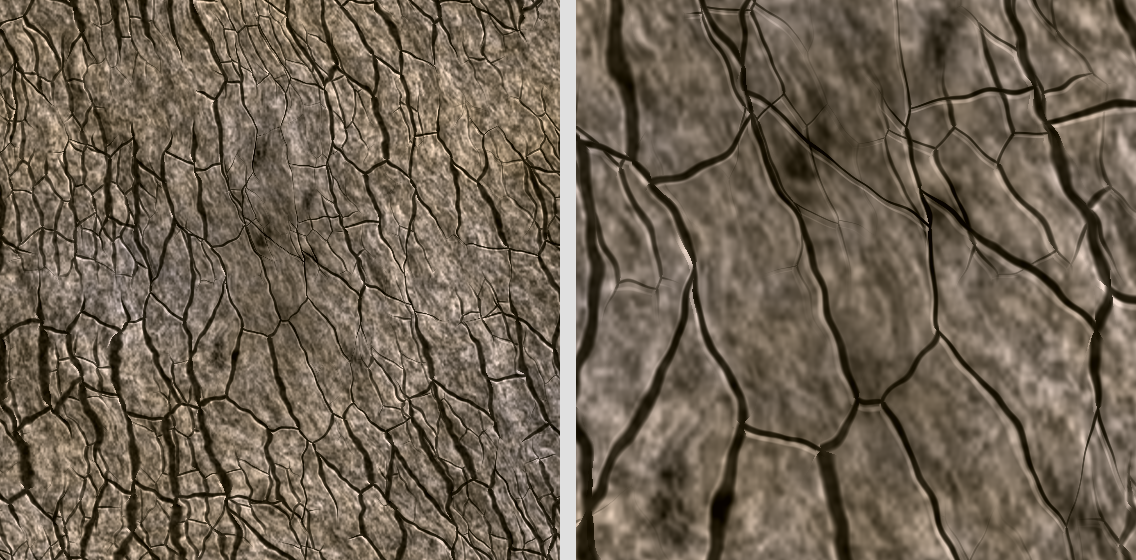
Left, the full canvas; right, a detail of the centre.
This texture is drawn by a three.js fragment shader. Its source:

```glsl
// Rough tree bark: tall, slanted plates split by dark, ragged cracks.
// Two warped Voronoi layers cut the cracks, a stretched fractal height is lit
// from one side, and fine grain is added before a brown colour ramp.
varying vec2 vUv;

const vec3 DARK_BARK = vec3(0.16, 0.13, 0.07);
const vec3 PALE_BARK = vec3(0.80, 0.72, 0.65);
const vec3 WARM_TINT = vec3(0.03, 0.0, -0.07);
const vec2 PLATE_CELLS = vec2(15.0, 7.0);
const vec2 CHIP_CELLS = vec2(31.0, 14.0);
const vec2 RELIEF_FREQ = vec2(24.0, 12.0);
const vec2 GRAIN_FREQ = vec2(165.0, 130.0);
const vec2 LIGHT_STEP = vec2(0.0028, 0.0030);
const vec2 CALM_CENTER = vec2(0.49, 0.55);
const float PLATE_CRACK = 0.0095;
const float CHIP_CRACK = 0.0042;
const float RELIEF_GAIN = 1.7;
const float GRAIN_GAIN = 0.62;
const float BASE_TONE = 0.55;
const int BLOTCHES = 5;

float hash(vec2 p) {
  vec3 q = fract(p.xyx * 0.1031);
  q += dot(q, q.yzx + 33.33);
  return fract((q.x + q.y) * q.z);
}

vec2 hash2(vec2 p) {
  vec3 q = fract(p.xyx * vec3(0.1031, 0.1030, 0.0973));
  q += dot(q, q.yzx + 33.33);
  return fract((q.xx + q.yz) * q.zy);
}

// Value noise centred on zero.
float noise(vec2 p) {
  vec2 i = floor(p);
  vec2 f = fract(p);
  f = f * f * (3.0 - 2.0 * f);
  float low = mix(hash(i), hash(i + vec2(1.0, 0.0)), f.x);
  float high = mix(hash(i + vec2(0.0, 1.0)), hash(i + 1.0), f.x);
  return mix(low, high, f.y) - 0.5;
}

vec2 noise2(vec2 p) {
  return vec2(noise(p), noise(p + 57.3));
}

float fbm(vec2 p) {
  float sum = 0.0;
  float amp = 1.0;
  for (int i = 0; i < 4; i++) {
    sum += amp * noise(p);
    p = mat2(0.8, 0.6, -0.6, 0.8) * p * 2.1 + 11.7;
    amp *= 0.5;
  }
  return sum;
}

// Distance in canvas units to the nearest Voronoi border; level borders read as thinner.
float borderDistance(vec2 p, vec2 cells) {
  vec2 g = p * cells;
  vec2 base = floor(g);
  vec2 first = vec2(9.0);
  vec2 second = vec2(9.0);
  for (int y = -1; y <= 1; y++) {
    for (int x = -1; x <= 1; x++) {
      vec2 cell = base + vec2(float(x), float(y));
      vec2 r = cell + 0.1 + 0.8 * hash2(cell) - g;
      if (dot(r, r) < dot(first, first)) {
        second = first;
        first = r;
      } else if (dot(r, r) < dot(second, second)) {
        second = r;
      }
    }
  }
  vec2 slope = (second - first) * cells;
  float len = max(length(slope), 0.001);
  float d = 0.5 * dot(first + second, second - first) / len;
  return d * (1.0 + 1.2 * abs(slope.y) / len);
}

float crack(float d, float width) {
  return 1.0 - smoothstep(0.3 * width, width + 0.0008, d);
}

// x: surface height, y: crack depth, z: soft shade beside the large cracks.
vec3 bark(vec2 p, float strength) {
  float plate = borderDistance(p, PLATE_CELLS);
  float chip = borderDistance(p + 3.7, CHIP_CELLS);
  float plateGate = smoothstep(-0.28, 0.22, noise(p * vec2(11.0, 6.0)));
  float chipGate = smoothstep(-0.12, 0.25, noise(p * vec2(17.0, 9.0) + 31.0));
  float depth = crack(plate, PLATE_CRACK * plateGate * strength) * smoothstep(0.0, 0.25, plateGate);
  depth = max(depth, 0.75 * chipGate * crack(chip, CHIP_CRACK * chipGate * strength));
  float shade = exp(-plate / 0.009) * plateGate * strength;
  return vec3(fbm(p * RELIEF_FREQ) - 0.22 * depth, depth, shade);
}

void main() {
  // Slant the grain, more so on the right, then make its edges ragged.
  vec2 p = vUv;
  p.x += (vUv.y - 0.5) * mix(0.12, 0.32, smoothstep(0.15, 0.65, vUv.x));
  p += 0.035 * noise2(vUv * 6.0) + 0.016 * noise2(vUv * 21.0) + 0.006 * noise2(vUv * 65.0);

  // A smoother zone in the middle, deeper cracks on the left.
  vec2 c = (vUv - CALM_CENTER) / vec2(0.15, 0.27);
  float calm = exp(-dot(c, c));
  float strength = (1.0 - 0.7 * calm) * mix(1.2, 0.85, smoothstep(0.15, 0.5, vUv.x));

  // Side light, cracks and broad patches.
  vec3 here = bark(p, strength);
  float relief = here.x - bark(p + LIGHT_STEP, strength).x;
  float tone = BASE_TONE + RELIEF_GAIN * (1.0 - 0.35 * calm) * relief;
  tone += 0.22 * here.x + 0.22 * noise(vUv * 5.0 + 8.0);
  tone -= 0.16 * here.z + 0.13 * calm;

  // Fine grain, strongest on bright wood.
  float grain = noise(p * GRAIN_FREQ) + 0.6 * noise(vUv * GRAIN_FREQ * 1.9 + 5.0);
  tone += GRAIN_GAIN * grain * (0.35 + max(tone, 0.0)) * (1.0 - 0.4 * calm);
  tone = mix(tone, -0.12 + 0.15 * grain, 0.85 * here.y);

  // Soft dark hollows scattered through the smooth zone.
  float hollow = 0.0;
  for (int i = 0; i < BLOTCHES; i++) {
    vec2 center = CALM_CENTER + (hash2(vec2(float(i), 4.0)) - 0.5) * vec2(0.24, 0.42);
    vec2 away = (vUv - center + 0.03 * noise2(vUv * 30.0)) * vec2(1.0, 0.55);
    hollow = max(hollow, 1.0 - smoothstep(0.002, 0.024, length(away)));
  }
  tone -= 0.42 * hollow;

  vec3 color = mix(DARK_BARK, PALE_BARK, clamp(tone, -0.2, 1.25));
  color += WARM_TINT * (noise(vUv * 4.0 + 19.0) + 0.4 * noise(p * 40.0)) * (0.4 + tone);
  gl_FragColor = vec4(clamp(color, 0.0, 1.0), 1.0);
}
```
